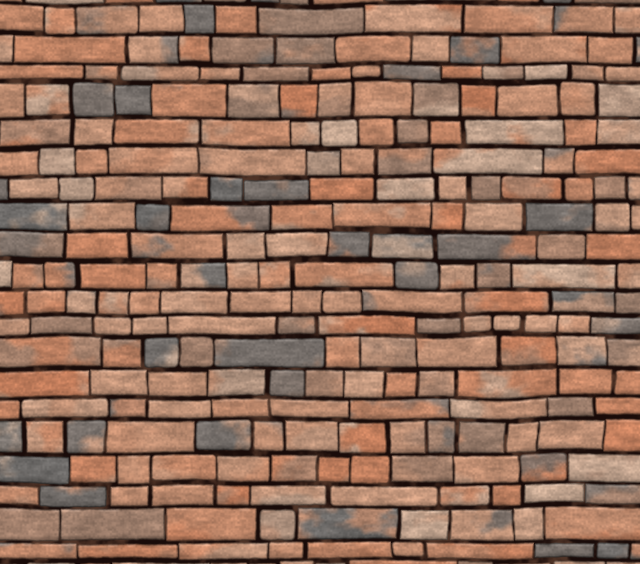
A Shadertoy shader for this texture:

```glsl
// Weathered brick wall: twenty uneven courses of bricks of random length.
// Each course is walked brick by brick with hashed widths; every brick is a
// rounded box with its own gaps, fired colour, stains, grain and worn rim.

const float ROWS = 20.0;
const vec3 MORTAR = vec3(0.10, 0.045, 0.035);
const vec3 MORTAR_DUST = vec3(0.31, 0.20, 0.15);
const vec3 TERRACOTTA = vec3(0.69, 0.44, 0.32);
const vec3 CLAY = vec3(0.68, 0.50, 0.40);
const vec3 PALE = vec3(0.73, 0.62, 0.54);
const vec3 UMBER = vec3(0.54, 0.44, 0.38);
const vec3 SLATE = vec3(0.39, 0.385, 0.38);

struct Brick {
    vec2 lo;
    vec2 hi;
    vec2 id;
};

float hash(vec2 p) {
    vec3 q = fract(p.xyx * vec3(0.1031, 0.1030, 0.0973));
    q += dot(q, q.yzx + 33.33);
    return fract((q.x + q.y) * q.z);
}

float noise(vec2 p) {
    vec2 i = floor(p), f = fract(p);
    f = f * f * (3.0 - 2.0 * f);
    float low = mix(hash(i), hash(i + vec2(1, 0)), f.x);
    float high = mix(hash(i + vec2(0, 1)), hash(i + vec2(1, 1)), f.x);
    return mix(low, high, f.y);
}

float fbm(vec2 p) {
    float sum = 0.0, amp = 0.55;
    for (int i = 0; i < 4; i++) {
        sum += amp * noise(p);
        p = p * 2.03 + 17.0;
        amp *= 0.5;
    }
    return sum;
}

// Height of the joint below a course
float courseEdge(float row) {
    return (row - 0.06 + 0.42 * (hash(vec2(row, 71.0)) - 0.5)) / ROWS;
}

// Half width of a joint: mostly thin, now and then deep
float jointGap(vec2 id, float thin, float wide) {
    return mix(thin, wide, pow(hash(id), 3.0));
}

Brick findBrick(vec2 p) {
    float row = floor(p.y * ROWS);
    if (p.y < courseEdge(row)) row -= 1.0;
    else if (p.y >= courseEdge(row + 1.0)) row += 1.0;

    float left = -0.12 * hash(vec2(row, 5.0)), right = left, k = 0.0;
    for (int i = 0; i < 40; i++) {
        left = right;
        float h = hash(vec2(float(i) + 3.0, row * 7.0 + 11.0));
        right = left + mix(0.055, 0.205, pow(h, 1.9));
        k = float(i);
        if (right > p.x) break;
    }
    vec2 id = vec2(k, row);
    vec2 lo = vec2(left + jointGap(id + 40.0, 0.0004, 0.0038),
                   courseEdge(row) + jointGap(id + 90.0, 0.0016, 0.0062));
    vec2 hi = vec2(right - jointGap(id + vec2(41, 40), 0.0004, 0.0038),
                   courseEdge(row + 1.0) - jointGap(id + 130.0, 0.0014, 0.0060));
    return Brick(lo, hi, id);
}

float roundBox(vec2 p, vec2 lo, vec2 hi, float radius) {
    vec2 q = abs(p - 0.5 * (lo + hi)) - 0.5 * (hi - lo) + radius;
    return length(max(q, 0.0)) + min(max(q.x, q.y), 0.0) - radius;
}

// Fired clay colour for a random pick
vec3 clayTone(float pick, float blend) {
    if (pick < 0.30) return mix(TERRACOTTA, CLAY, blend);
    if (pick < 0.58) return mix(CLAY, PALE, blend * 0.5);
    if (pick < 0.72) return mix(UMBER, PALE, 0.4 + 0.6 * blend);
    if (pick < 0.87) return mix(UMBER, CLAY, blend * 0.5);
    return mix(SLATE, UMBER, blend * 0.4);
}

vec3 brickSurface(vec2 p, Brick b, float depth) {
    float blend = hash(b.id + 210.0);
    vec3 base = clayTone(hash(b.id + 170.0), blend);
    vec3 stain = clayTone(hash(b.id + 250.0), 1.0 - blend);
    float patches = fbm(p * vec2(11.0, 15.0) + b.id * 3.7);
    vec3 col = mix(base, stain, 0.85 * smoothstep(0.50, 0.68, patches));

    // Mottling, drag streaks and grain
    col *= 0.86 + 0.30 * fbm(p * vec2(34.0, 60.0) + b.id);
    col *= 0.93 + 0.14 * noise(p * vec2(45.0, 190.0));
    col *= 0.93 + 0.14 * noise(p * 260.0);

    // Lit, chalky top edge and shaded rim
    float topLight = 1.0 - smoothstep(0.001, 0.008, b.hi.y - p.y);
    col += 0.11 * topLight * smoothstep(0.3, 0.65, noise(p * vec2(60.0, 30.0)));
    col *= mix(0.80, 1.04, smoothstep(0.0, 0.012, p.y - b.lo.y));
    return col * mix(0.56, 1.03, smoothstep(0.0, 0.0042, depth));
}

void mainImage(out vec4 fragColor, in vec2 fragCoord) {
    vec2 uv = fragCoord / iResolution.y;
    float pixel = 1.0 / iResolution.y;

    // Hand-laid wobble of joints
    vec2 sway = vec2(noise(uv * vec2(12.0, 24.0)), noise(uv * vec2(9.0, 7.0) + 50.0));
    vec2 p = uv + (sway - 0.5) * vec2(0.005, 0.007);

    Brick b = findBrick(p);
    float radius = mix(0.002, 0.008, pow(hash(b.id + 300.0), 2.0));
    float d = roundBox(p, b.lo, b.hi, radius) + 0.0022 * (fbm(uv * 75.0) - 0.5);

    vec3 joint = mix(MORTAR, MORTAR_DUST, smoothstep(0.5, 0.8, fbm(uv * 28.0 + 9.0)));
    vec3 col = mix(brickSurface(p, b, -d), joint, smoothstep(-pixel, pixel, d));
    fragColor = vec4(clamp(col, 0.0, 1.0), 1.0);
}
```
